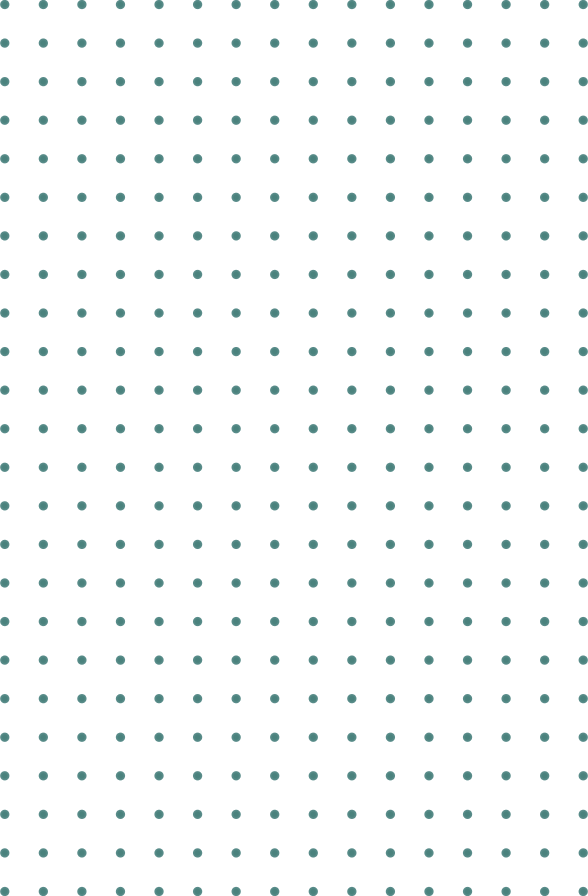
This pattern is drawn by a WebGL 1 fragment shader. Its source:

```glsl
precision highp float;

uniform vec2 u_resolution;

// Signed distance to the nearest dot of a square grid centred on the canvas
float dotGrid(vec2 p, float pitch, float radius) {
    vec2 cell = (fract(p / pitch) - 0.5) * pitch;
    return length(cell) - radius;
}

void main() {
    // Canvas height is one unit, origin at the centre
    vec2 p = (gl_FragCoord.xy - 0.5 * u_resolution) / u_resolution.y;
    float pixel = 1.0 / u_resolution.y;

    // 16 dots across, 24 down
    float radius = 0.00515;
    float dist = dotGrid(p, 0.04304, radius);
    float coverage = clamp(0.5 - dist / pixel, 0.0, 1.0);

    // Teal ink, slightly paler towards the rim
    float rim = smoothstep(-0.6 * radius, -0.1 * radius, dist);
    vec3 ink = mix(vec3(0.29, 0.51, 0.49), vec3(0.35, 0.55, 0.54), rim);

    gl_FragColor = vec4(mix(vec3(1.0), ink, coverage), 1.0);
}
```
